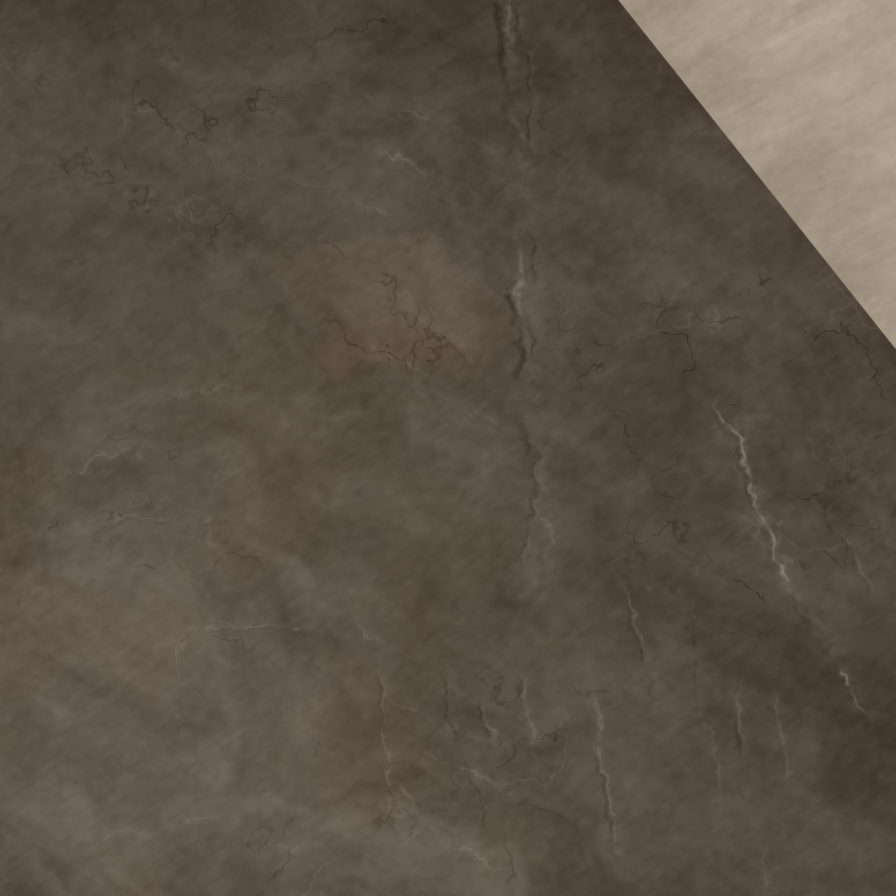
Give the GLSL for this texture, as a WebGL 2 fragment shader.

```glsl
#version 300 es
precision highp float;
// Dark brown slate slab with a pale stone corner behind its slanted edge.
// Layered value noise gives clouds and grain; wobbling segments, crumbled by
// noise, give seams and wisps; thin level lines of noise give the cracks.

uniform vec2 u_resolution;
out vec4 fragColor;

float hash(vec2 p) {
    vec3 q = fract(vec3(p.xyx) * 0.1031);
    q += dot(q, q.yzx + 33.33);
    return fract((q.x + q.y) * q.z);
}

float noise(vec2 p) {
    vec2 cell = floor(p), f = fract(p);
    f = f * f * (3.0 - 2.0 * f);
    float low = mix(hash(cell), hash(cell + vec2(1, 0)), f.x);
    float high = mix(hash(cell + vec2(0, 1)), hash(cell + vec2(1, 1)), f.x);
    return mix(low, high, f.y);
}

float fbm(vec2 p) {
    float sum = 0.0, amp = 0.5;
    for (int i = 0; i < 5; i++) {
        sum += amp * noise(p);
        p = mat2(1.6, 1.2, -1.2, 1.6) * p + 17.3;
        amp *= 0.5;
    }
    return sum / 0.97;
}

// Coordinates along and across a direction
vec2 turned(vec2 p, float angle) {
    vec2 dir = vec2(cos(angle), sin(angle));
    return vec2(dot(p, dir), dot(p, vec2(-dir.y, dir.x)));
}

float ridge(float d, float width) {
    return exp(-d * d / (width * width));
}

// Crumbled line pair: a dark groove with a pale rim; gap sets how broken it is
float seam(vec2 p, vec2 a, vec2 b, float width, float dark, float pale, float gap, float seed) {
    vec2 span = b - a;
    float len = length(span);
    vec2 dir = span / len;
    float along = dot(p - a, dir);
    float across = dot(p - a, vec2(-dir.y, dir.x));
    across += 0.03 * (noise(vec2(along * 9.0, seed)) - 0.5);
    across += 0.018 * (fbm(vec2(along * 30.0, seed + 5.0)) - 0.5);
    across += 0.022 * (fbm(p * 55.0 + seed) - 0.5);
    float t = along / len;
    float ends = smoothstep(0.0, 0.2, t) * (1.0 - smoothstep(0.75, 1.0, t));
    float crumbs = smoothstep(0.3, 0.62, fbm(p * 75.0 + seed));
    float grooveGap = smoothstep(gap - 0.2, gap + 0.15, noise(vec2(along * 22.0, seed + 9.0)));
    float rimGap = smoothstep(gap - 0.05, gap + 0.35, noise(vec2(along * 17.0, seed + 21.0)));
    float groove = ridge(across, width) * grooveGap * crumbs;
    float rim = ridge(across - 2.2 * width, 0.7 * width) * rimGap * (0.4 + 0.6 * crumbs);
    float halo = 0.35 * ridge(across - 2.0 * width, 4.0 * width) * crumbs;
    return ends * (pale * (rim + halo) - dark * groove);
}

float cracks(vec2 p, float scale, float width) {
    float line = 1.0 - smoothstep(0.2 * width, width, abs(fbm(p * scale) - 0.5));
    return line * smoothstep(0.35, 0.65, noise(p * 32.0 + 9.0));
}

// Steep seams on the lower right, shallow faint wisps on the left
float scatteredSeams(vec2 p) {
    float tone = 0.0;
    for (int i = 0; i < 10; i++) {
        float k = float(i);
        vec2 r = vec2(hash(vec2(k, 3.1)), hash(vec2(k, 7.7)));
        vec2 top = vec2(0.4 + 0.055 * k + 0.05 * r.x, 0.2 + 0.3 * r.y);
        vec2 fall = vec2(0.01 + 0.06 * r.y, -0.16 - 0.2 * r.x);
        tone += seam(p, top, top + fall, 0.0024, 0.055, 0.06, 0.45, 40.0 + 13.0 * k);
    }
    for (int i = 0; i < 22; i++) {
        float k = float(i);
        vec2 r = vec2(hash(vec2(k, 11.9)), hash(vec2(k, 23.3)));
        vec2 start = vec2(0.02 + 0.45 * r.x, 0.06 + 0.041 * k);
        vec2 run = vec2(0.08 + 0.15 * r.y, 0.04 - 0.14 * r.x);
        tone += seam(p, start, start + run, 0.002, 0.03, 0.06, 0.5, 200.0 + 17.0 * k);
    }
    return tone;
}

float grain(vec2 p, float angle) {
    float streaks = noise(turned(p, angle) * vec2(70.0, 190.0)) - 0.5;
    return 0.5 * streaks + 0.9 * (fbm(p * 120.0) - 0.5);
}

vec3 darkSlab(vec2 p) {
    vec2 warp = vec2(fbm(p * 5.0), fbm(p * 5.0 + 31.0)) - 0.5;
    float glow = 1.0 - smoothstep(0.1, 1.0, distance(p, vec2(0.15, 0.22)));
    float tone = mix(-0.04, 0.028, glow);
    tone += 0.10 * (fbm(turned(p + 0.15 * warp, -0.6) * vec2(4.0, 7.0)) - 0.5);
    tone += 0.085 * (fbm(p * 22.0 + 4.0 * warp) - 0.5);
    tone += 0.05 * (fbm(turned(p + 0.1 * warp, -0.45) * vec2(22.0, 60.0)) - 0.5);
    tone += 0.045 * grain(p, 0.6);

    // Warm flaked patch and the cracks gathered around it
    vec2 q = turned(p - vec2(0.44, 0.67), -0.12) + 0.16 * warp;
    q += 0.06 * (fbm(p * 25.0) - 0.5);
    float patchMask = 1.0 - smoothstep(0.75, 1.05, length(q / vec2(0.14, 0.06)));
    float crackArea = smoothstep(0.46, 0.64, fbm(p * 5.0 + 60.0));
    float warmth = 0.7 * patchMask + 0.7 * glow * smoothstep(0.4, 0.65, fbm(p * 7.0 + 80.0));
    tone += 0.016 * patchMask;
    tone -= 0.055 * cracks(p, 15.0, 0.016) * max(patchMask, crackArea);
    tone += 0.03 * cracks(p + 3.0, 12.0, 0.018) * crackArea;

    // Main seam in two strands, the bright seam beside it, then the rest
    vec2 seamTop = vec2(0.565, 1.15), seamFoot = vec2(0.595, 0.28);
    tone += seam(p, seamTop, seamFoot, 0.0045, 0.085, 0.075, 0.3, 2.0);
    tone += seam(p, seamTop + 0.012, seamFoot, 0.0025, 0.06, 0.07, 0.45, 71.0);
    tone += seam(p, vec2(0.76, 0.6), vec2(0.99, 0.12), 0.0032, 0.05, 0.13, 0.4, 27.0);
    tone += scatteredSeams(p);
    return vec3(0.338, 0.298, 0.256) + tone + warmth * vec3(0.01, 0.003, -0.007);
}

vec3 paleStone(vec2 p, float depth) {
    float tone = mix(-0.025, 0.02, smoothstep(0.0, 0.16, depth));
    tone += 0.10 * (fbm(turned(p, 0.5) * vec2(14.0, 45.0)) - 0.5);
    tone += 0.05 * grain(p, 0.5);
    return vec3(0.65, 0.60, 0.53) + tone;
}

void main() {
    vec2 p = gl_FragCoord.xy / u_resolution;
    float pixel = 1.0 / min(u_resolution.x, u_resolution.y);

    // Straight slab edge, slightly shaded on the dark side
    float edge = dot(p - vec2(0.69, 1.0), normalize(vec2(0.39, 0.31)));
    vec3 slab = darkSlab(p) - 0.02 * smoothstep(-0.05, 0.0, edge);
    vec3 color = mix(slab, paleStone(p, edge), smoothstep(-pixel, pixel, edge));
    fragColor = vec4(color, 1.0);
}
```
